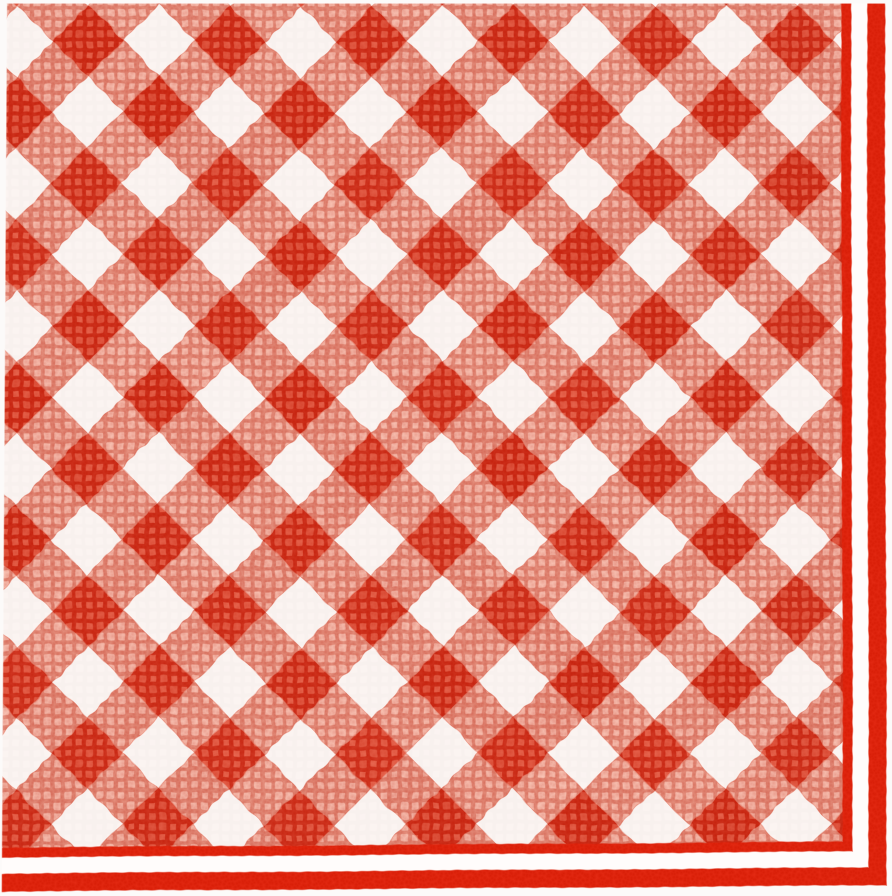
A WebGL 1 fragment shader for this pattern:

```glsl
precision highp float;
uniform vec2 u_resolution;

#define PERIOD 0.159
#define CHECK_ORIGIN vec2(0.098, 0.954)
#define MESH_PITCH 0.0118
#define MESH_HOLE 0.31
#define CLOTH_CORNER vec2(0.943, 0.061)
#define TILT 0.007
#define WEAR 0.11
#define PAPER vec3(0.98, 0.95, 0.94)
#define PINK vec3(0.87, 0.50, 0.43)
#define PALE_PINK vec3(0.945, 0.69, 0.63)
#define RED vec3(0.80, 0.18, 0.10)
#define BORDER_RED vec3(0.87, 0.14, 0.05)

vec2 hash2(vec2 p) {
  return fract(sin(vec2(dot(p, vec2(127.1, 311.7)), dot(p, vec2(269.5, 183.3)))) * 437.58);
}

// Distance to the nearest scattered cell point
float cellular(vec2 p) {
  vec2 cell = floor(p), local = fract(p);
  float nearest = 2.0;
  for (int j = -1; j <= 1; j++) {
    for (int i = -1; i <= 1; i++) {
      vec2 offset = vec2(float(i), float(j));
      nearest = min(nearest, length(offset + hash2(cell + offset) - local));
    }
  }
  return nearest;
}

// Small irregular displacement from layered sines
vec2 wobble(vec2 p) {
  return 0.0006 * (sin(p.yx * 190.0 + 1.3) + sin(p.yx * 410.0 + p * 70.0))
       + 0.0012 * sin(p.yx * 17.0 + vec2(0.4, 2.1));
}

float inside(float dist, float aa) {
  return 1.0 - smoothstep(-aa, aa, dist);
}

// Coverage of the stripes centred on whole numbers, half a period wide
float stripe(float t, float aa) {
  return inside(abs(fract(t + 0.5) - 0.5) - 0.25, aa);
}

// Rounded holes between the woven threads
float meshHoles(vec2 p, float aa, float jitter) {
  vec2 q = abs(fract(p) - 0.5);
  float box = length(max(q - MESH_HOLE + 0.1, 0.0)) - 0.1;
  return inside(box + (jitter - 0.5) * 0.12, aa);
}

vec3 gingham(vec2 uv, float px) {
  vec2 p = (uv + wobble(uv) - CHECK_ORIGIN) / PERIOD;
  vec2 diagonal = vec2(p.x + p.y, p.x - p.y);
  float aa = 1.2 * px / PERIOD;
  float rising = stripe(diagonal.y, aa);
  float falling = stripe(diagonal.x, aa);
  float both = rising * falling;
  float any = max(rising, falling);

  vec2 mesh = (uv + 0.5 * wobble(uv)) / MESH_PITCH;
  float jitter = hash2(floor(mesh)).x;
  float holes = meshHoles(mesh, 0.9 * px / MESH_PITCH, jitter);
  float grain = cellular(uv * 210.0) - 0.5;

  // Ink density differs from square to square
  float density = hash2(floor(diagonal * 2.0 + 0.5)).y - 0.5;

  vec3 white = PAPER + 0.012 * (holes - 0.5);
  vec3 pink = mix(PINK, PALE_PINK, holes);
  pink += vec3(0.4, 1.0, 1.0) * (WEAR * grain + 0.03 * density);
  vec3 red = mix(RED, vec3(0.90, 0.39, 0.30), holes * (0.65 + 0.35 * jitter));
  red += vec3(0.5, 1.0, 1.0) * (0.5 * WEAR * grain + 0.03 * density);

  // Darker thread along the stripe edges
  vec2 edge = abs(abs(fract(diagonal + 0.5) - 0.5) - 0.25);
  float rim = inside(min(edge.x, edge.y) - 0.008, aa) * any * (1.0 - both);
  pink = mix(pink, vec3(0.88, 0.42, 0.34), 0.45 * rim);
  return mix(mix(white, pink, any), red, both);
}

void main() {
  vec2 uv = gl_FragCoord.xy / u_resolution;
  float px = 1.0 / min(u_resolution.x, u_resolution.y);

  vec3 color = gingham(uv, px);

  // Border bands, measured outward from the checked cloth
  vec2 framed = uv + TILT * vec2(-0.3 * (1.0 - uv.y), 1.0 - uv.x);
  framed += 0.3 * wobble(uv);
  float outward = max(framed.x - CLOTH_CORNER.x, CLOTH_CORNER.y - framed.y);
  float grain = cellular(uv * 260.0) - 0.5;
  vec3 ink = BORDER_RED + 0.04 * grain;
  color = mix(ink, color, inside(outward, px));
  color = mix(vec3(1.0, 0.99, 0.985), color, inside(outward - 0.011, px));
  color = mix(ink, color, inside(outward - 0.029, px));
  color = mix(vec3(0.99, 0.98, 0.975), color, inside(outward - 0.049, px));

  // Bare margin on the left and top
  float margin = max(0.002 + 0.006 * uv.y - uv.x, uv.y - 0.996);
  color = mix(vec3(0.99, 0.98, 0.975), color, inside(margin, px));

  gl_FragColor = vec4(clamp(color, 0.0, 1.0), 1.0);
}
```
